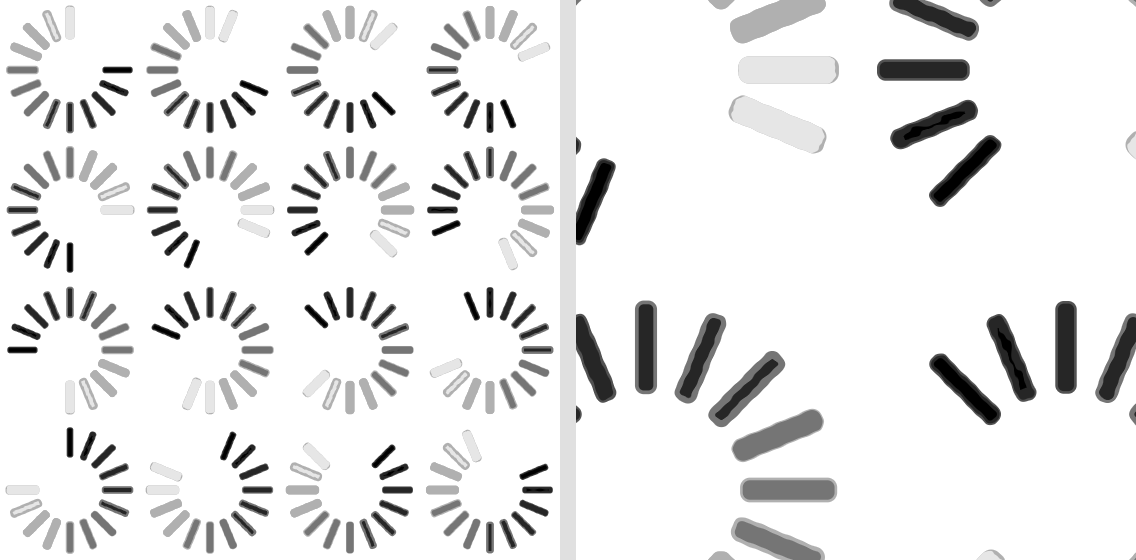
Left, the full canvas; right, a detail of the centre.
Give the GLSL for this pattern, as a WebGL 1 fragment shader.

```glsl
precision highp float;
// Four by four grid of loading spinners, each turned one spoke further than the last.
// Every spoke is a rounded bar; its age behind the black head picks the grey tones,
// the rim width and the size, and layered sines roughen its edges.

uniform vec2 u_resolution;

const float STEP = 0.39269908; // a sixteenth of a turn

float roundedBar(vec2 p, vec2 halfSize, float radius) {
  vec2 q = abs(p) - halfSize + radius;
  return length(max(q, 0.0)) + min(max(q.x, q.y), 0.0) - radius;
}

float wobble(float x, float seed) {
  return 0.6 * sin(x * 0.42 + seed * 2.3) + 0.4 * sin(x * 0.93 - seed * 4.1);
}

void main() {
  // Each cell is 192 units wide; frames run left to right, top to bottom.
  vec2 grid = gl_FragCoord.xy / u_resolution * 4.0;
  vec2 cell = floor(grid);
  float frame = cell.x + 4.0 * (3.0 - cell.y);
  vec2 p = (fract(grid) - 0.5) * 192.0;
  float pixel = 768.0 / min(u_resolution.x, u_resolution.y);

  // Nearest spoke, counted clockwise from the right, and its age.
  float spoke = floor(atan(-p.y, p.x) / STEP + 0.5);
  float age = floor(mod(spoke - frame + 0.5, 16.0));
  float upright = 1.0 - step(0.5, mod(spoke + 16.0, 4.0));
  float slant = 1.0 - upright;
  float seed = spoke + frame * 1.7;

  // Coordinates along and across the spoke.
  float angle = spoke * STEP;
  vec2 along = vec2(cos(angle), -sin(angle));
  vec2 q = vec2(dot(p, along) - 65.2, dot(p, vec2(-along.y, along.x)));
  vec2 size = vec2(20.8 + 0.2 * age, 4.6 + 0.15 * age);
  float rough = wobble(q.x + q.y, seed) * slant;
  float bar = roundedBar(q, size, size.y * 0.8) + 0.22 * rough;

  // Rim and core tones for the dark, middle and light spokes.
  float rim = 0.69;
  float fill = 0.69;
  float core = bar;
  if (age < 5.5) {
    rim = age < 2.5 ? 0.32 : 0.46;
    fill = 0.15;
    core = bar + 0.8 + 0.1 * age * age + 0.2 * rough;
  } else if (age < 8.5) {
    fill = 0.46;
    core = bar + 0.6 * (age - 5.0);
  } else if (age > 11.5 || (age > 10.5 && upright > 0.5)) {
    // Pale bar leaving worn grey crescents at its ends.
    fill = 0.90;
    vec2 shift = vec2(0.8 * upright, 0.5 * slant * sin(seed * 3.0));
    core = roundedBar(q + shift, size - vec2(0.8 + 0.7 * slant, -0.3), 4.8);
    core += 0.4 * wobble(q.y * 2.0, seed) * step(18.0, abs(q.x));
  } else if (age > 10.5) {
    fill = 0.90;
    core = bar + 3.7 + 0.4 * rough;
  }

  float tone = mix(1.0, rim, clamp(0.5 - bar / pixel, 0.0, 1.0));
  tone = mix(tone, fill, clamp(0.5 - max(core, bar) / pixel, 0.0, 1.0));

  // Black heart of the head, and a broken streak in the spoke behind it.
  if (age < 1.5) {
    float heart = bar + 2.1;
    if (age > 0.5) {
      float streak = abs(q.y - 0.9 * rough) - 1.1 - 0.7 * sin(q.x * 0.35 + seed);
      heart = max(streak, abs(q.x) - 15.0);
    }
    tone = mix(tone, 0.0, clamp(0.5 - heart / pixel, 0.0, 1.0));
  }

  // Three spokes ahead of the head stay empty.
  tone = age > 12.5 ? 1.0 : tone;
  gl_FragColor = vec4(vec3(tone), 1.0);
}
```
